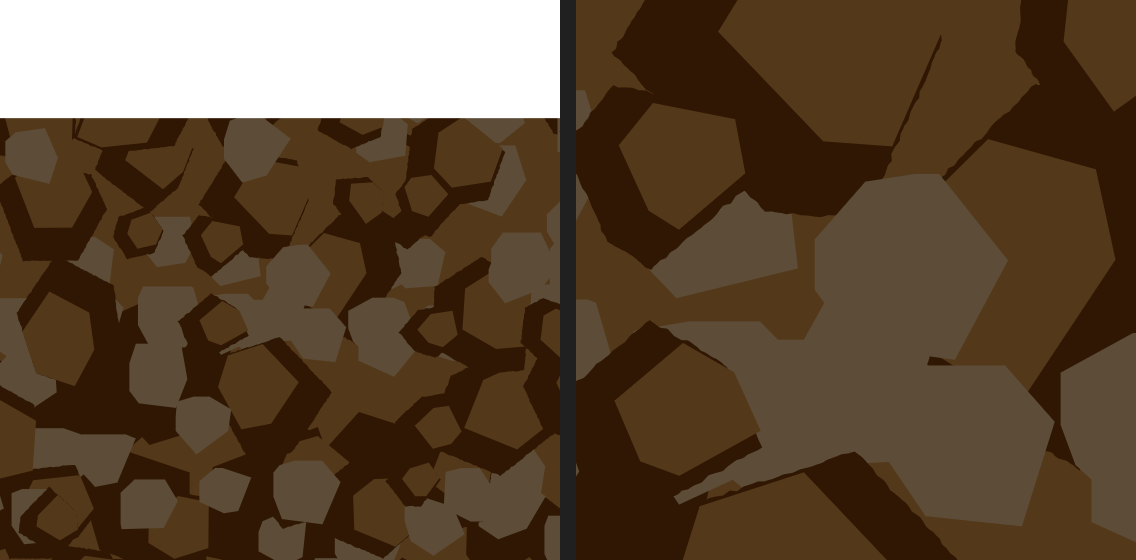
Left: the whole. Right: its middle third, enlarged.
Write a WebGL 1 fragment shader that draws this pattern.

```glsl
precision highp float;
// Cross-section of stony soil under a white sky: layers of irregular convex
// stones, scattered on jittered grids and painted from back to front.
// Shaded stones are a dark polygon with a smaller brown one shifted inside it.

uniform vec2 u_resolution;

#define SURFACE 0.789      // height of the soil
#define CORE_SCALE 0.69    // lit core relative to its dark rim
#define CORE_SHIFT 0.35    // core displacement in stone radii
#define JITTER 0.68        // placement freedom inside a cell
#define RAGGED 0.0022      // roughness of dark edges
#define GRAIN 240.0        // frequency of that roughness
#define SKY vec3(1.0)
#define SOIL vec3(0.33, 0.22, 0.10)
#define SHADE vec3(0.19, 0.09, 0.01)
#define PEBBLE vec3(0.36, 0.30, 0.22)

const float TAU = 6.2831853;

struct Layer {
  float cell;   // grid spacing
  float size;   // mean stone radius
  vec3 keep;    // chance of a stone at the bottom, middle and top
  float trim;   // flat cut on the left and top, in radii
  float rough;  // edge roughness
  vec3 rim;
  vec3 core;
  float seed;
};

vec2 hash2(vec2 p) {
  vec3 q = fract(vec3(p.xyx) * vec3(0.1031, 0.1030, 0.0973));
  q += dot(q, q.yzx + 33.33);
  return fract((q.xx + q.yz) * q.zy);
}

float noise(vec2 p) {
  vec2 i = floor(p), f = fract(p);
  float low = mix(hash2(i).x, hash2(i + vec2(1.0, 0.0)).x, f.x);
  float high = mix(hash2(i + vec2(0.0, 1.0)).x, hash2(i + 1.0).x, f.x);
  return mix(low, high, f.y);
}

// Distance to an irregular convex hexagon, as the furthest of six half-planes.
float stone(vec2 p, float radius, vec2 id) {
  float d = -1.0;
  for (int i = 0; i < 6; i++) {
    float k = float(i);
    vec2 h = hash2(id + vec2(k * 7.0, k * 3.0 + 41.0));
    float angle = (k + 0.6 * (h.x - 0.5)) * TAU / 6.0 + id.x * 1.7 + id.y;
    d = max(d, dot(p, vec2(cos(angle), sin(angle))) - radius * mix(0.84, 1.1, h.y));
  }
  return d;
}

float cover(float d, float pixel) {
  return clamp(0.5 - d / pixel, 0.0, 1.0);
}

float zoned(vec3 keep, float y) {
  float lower = mix(keep.x, keep.y, smoothstep(0.22, 0.42, y));
  return mix(lower, keep.z, smoothstep(0.56, 0.68, y));
}

// Paints one layer of stones over the colour so far.
vec3 scatter(vec3 color, vec2 p, Layer l, float grain, float pixel) {
  vec2 base = floor(p / l.cell);
  for (int j = -1; j <= 1; j++) {
    for (int i = -1; i <= 1; i++) {
      vec2 cell = base + vec2(float(i), float(j));
      vec2 id = cell + l.seed;
      vec2 place = hash2(id);
      vec2 traits = hash2(id + 117.0);
      vec2 center = (cell + 0.5 + JITTER * (place - 0.5)) * l.cell;
      if (traits.x > zoned(l.keep, center.y)) continue;

      float radius = l.size * mix(0.82, 1.15, traits.y);
      vec2 q = p - center;
      float outer = stone(q, radius, id);
      outer = max(outer, max(-q.x, q.y) - l.trim * radius);
      color = mix(color, l.rim, cover(outer + l.rough * grain, pixel));

      // The core mostly leans right, sometimes any other way.
      float turn = 2.0 * hash2(id + 59.0).x - 1.0;
      float lean = 0.4 + 3.0 * turn * turn * turn;
      vec2 shift = CORE_SHIFT * radius * vec2(cos(lean), sin(lean));
      float inner = stone(q - shift, radius * CORE_SCALE, id);
      if (l.rough > 0.0) color = mix(color, l.core, cover(inner, pixel));
    }
  }
  return color;
}

void main() {
  float pixel = 1.0 / u_resolution.y;
  vec2 p = gl_FragCoord.xy * pixel;
  float grain = noise(p * GRAIN) - 0.5;

  // Deep shade, buried pebbles, large stones, loose pebbles, small stones.
  Layer deep = Layer(0.20, 0.115, vec3(0.85, 0.0, 0.0), 2.0, 0.0, SHADE, SHADE, 11.0);
  Layer buried = Layer(0.12, 0.056, vec3(0.2, 0.95, 0.15), 0.85, 0.0, PEBBLE, PEBBLE, 23.0);
  Layer large = Layer(0.19, 0.090, vec3(0.8, 0.42, 0.9), 2.0, RAGGED, SHADE, SOIL, 37.0);
  Layer loose = Layer(0.16, 0.050, vec3(0.5, 0.25, 0.55), 0.95, 0.0, PEBBLE, PEBBLE, 53.0);
  Layer small = Layer(0.17, 0.048, vec3(0.3, 0.5, 0.4), 2.0, RAGGED, SHADE, SOIL, 71.0);

  vec3 color = scatter(SOIL, p, deep, grain, pixel);
  color = scatter(color, p, buried, grain, pixel);
  color = scatter(color, p, large, grain, pixel);
  color = scatter(color, p, loose, grain, pixel);
  color = scatter(color, p, small, grain, pixel);

  color = mix(color, SKY, cover(SURFACE - p.y, pixel));
  gl_FragColor = vec4(color, 1.0);
}
```
